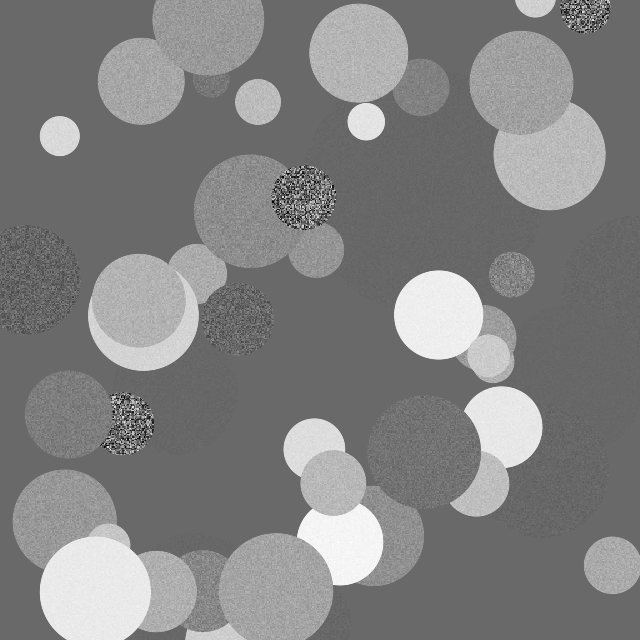
Give the GLSL for this background, as a WebGL 1 fragment shader.

```glsl
precision highp float;

uniform vec2 u_resolution;

float hash(vec2 p) {
  vec3 q = fract(vec3(p.xyx) * 0.1031);
  q += dot(q, q.yzx + 33.33);
  return fract((q.x + q.y) * q.z);
}

// Antialiased coverage of a disc
float disc(vec2 p, vec2 center, float radius) {
  float halfPixel = 0.5 / u_resolution.y;
  return 1.0 - smoothstep(-halfPixel, halfPixel, length(p - center) - radius);
}

void main() {
  vec2 uv = gl_FragCoord.xy / u_resolution.y;

  // Fine grain with a triangular distribution in -1..1
  vec2 grainCell = floor(uv * 512.0);
  float grain = hash(grainCell) + hash(grainCell + 731.0) - 1.0;
  float shade = 0.412;

  // Barely visible grainy patches on the flat ground
  for (int i = 0; i < 7; i++) {
    float id = float(i);
    vec2 center = vec2(hash(vec2(id, 61.0)), hash(vec2(id, 67.0)));
    float radius = mix(0.06, 0.2, hash(vec2(id, 71.0)));
    float patchTone = 0.405 + grain * mix(0.01, 0.04, hash(vec2(id, 73.0)));
    shade = mix(shade, patchTone, disc(uv, center, radius));
  }

  // Overlapping opaque discs, loosely spread over a shuffled 6 by 7 grid
  for (int i = 0; i < 42; i++) {
    float id = float(i);
    float slot = mod(id * 11.0, 42.0);
    vec2 cell = vec2(mod(slot, 6.0), floor((slot + 0.5) / 6.0));
    vec2 jitter = 2.0 * vec2(hash(vec2(id, 11.0)), hash(vec2(id, 23.0))) - 1.0;
    vec2 center = (cell + 0.5 + jitter) / vec2(6.0, 7.0);
    float radius = mix(0.028, 0.095, hash(vec2(id, 37.0)));

    // Tones gather around the middle greys
    float level = fract(id * 0.618 + 0.3);
    float tone = 0.39 + 0.58 * (level + 0.055 * sin(6.2832 * level));

    // Dark discs are grainier, the brightest nearly clean
    float roughness = hash(vec2(id, 53.0));
    float darkGrain = 0.03 + 0.22 * roughness * roughness;
    float lightGrain = mix(0.07, 0.02, smoothstep(0.6, 0.95, tone));
    float amplitude = mix(darkGrain, lightGrain, smoothstep(0.42, 0.58, tone));

    // A few small discs carry coarse black and white speckle
    if (abs(mod(id, 14.0) - 5.0) < 0.5) {
      radius *= 0.6;
      tone = 0.43;
      amplitude = 0.5;
    }
    shade = mix(shade, tone + grain * amplitude, disc(uv, center, radius));
  }

  gl_FragColor = vec4(vec3(clamp(shade, 0.0, 1.0)), 1.0);
}
```
